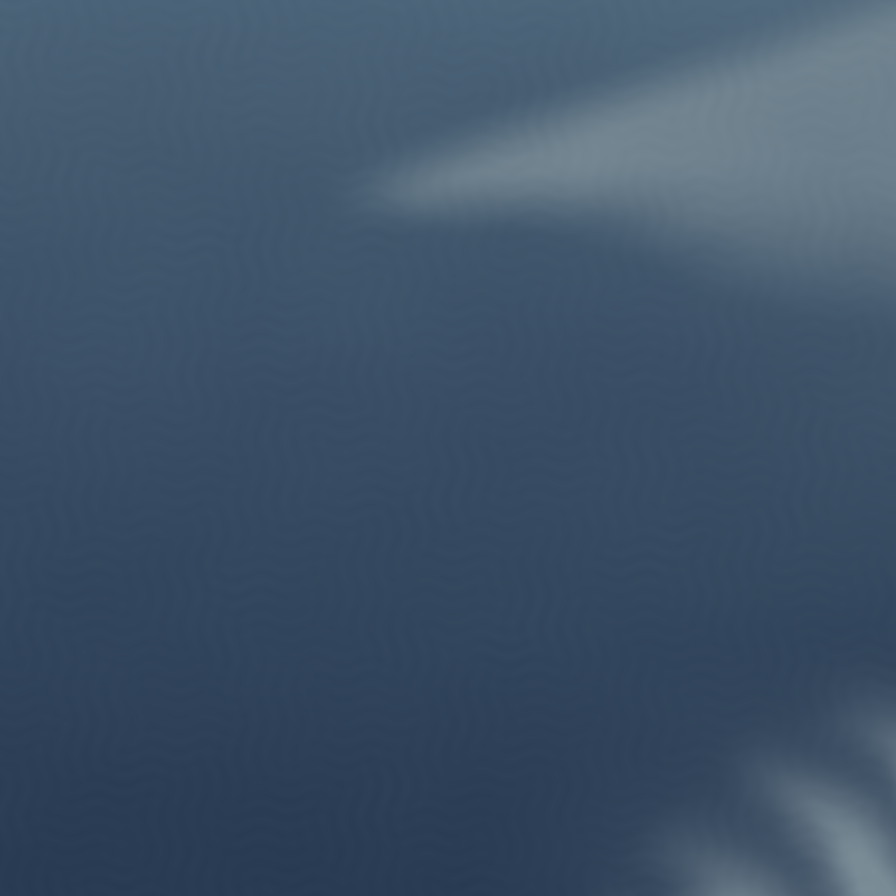
This texture is drawn by a three.js fragment shader. Its source:

```glsl
// A dusky blue sky with a pale wedge of cloud and a wispy lower right corner.
// A vertical gradient is mottled by warped layered sines; the clouds are
// soft masks between sloping edges, mixed toward a pale grey.

#define DEEP_BLUE vec3(0.160, 0.232, 0.325)
#define HIGH_BLUE vec3(0.300, 0.395, 0.475)
#define CLOUD_GREY vec3(0.475, 0.545, 0.585)
#define MOTTLE 0.11
#define RAGGEDNESS 0.028
#define WEDGE_STRENGTH 0.88
#define STREAK_SPACING 0.16
#define GRAIN 0.006
#define GRAIN_SCALE 330.0

varying vec2 vUv;

// Layered sines, each octave turned and bent by its own cross wave; about -1 to 1.
float billow(vec2 p) {
  mat2 turn = mat2(0.8, 0.6, -0.6, 0.8);
  float sum = 0.0;
  float weight = 0.5;
  for (int i = 0; i < 5; i++) {
    p = turn * p * 1.75 + 1.9;
    vec2 bent = p + 1.2 * sin(p.yx * 0.7 + float(i));
    sum += weight * sin(bent.x) * cos(bent.y);
    weight *= 0.55;
  }
  return sum;
}

// Wedge that starts at a blunt tip and widens to the right.
float wedgeCloud(vec2 p) {
  float upper = 0.80 + 0.33 * (p.x - 0.38);
  float lower = 0.765 - 0.18 * max(p.x - 0.65, 0.0);
  float blur = mix(0.025, 0.10, smoothstep(0.5, 1.0, p.x));
  float top = smoothstep(-0.035, 0.05, upper - p.y);
  float base = smoothstep(-blur, blur + 0.02, p.y - lower);
  float tip = smoothstep(0.34, 0.56, p.x);
  float fade = 1.0 - 0.28 * smoothstep(0.65, 0.95, p.x);
  return top * base * tip * fade;
}

// Wisps falling toward the lower right corner.
float cornerCloud(vec2 p) {
  float reach = smoothstep(0.0, 0.30, p.x - 0.9 * p.y - 0.63);
  float height = 1.0 - smoothstep(0.08, 0.32, p.y);
  float across = (p.x + 0.9 * p.y - 0.985) / STREAK_SPACING;
  float streak = 0.5 + 0.5 * cos(6.2832 * across);
  float haze = smoothstep(0.55, 1.15, p.x - 0.45 * p.y + 0.1) * height;
  return reach * height * (0.30 + 0.75 * streak) + 0.22 * haze;
}

// Faint fine ripples that come and go in patches.
float grain(vec2 p) {
  vec2 q = p * GRAIN_SCALE;
  float rows = sin(q.y + 1.5 * sin(q.x * 0.31));
  float columns = sin(q.x * 0.9 + 1.5 * sin(q.y * 0.27));
  float patches = 0.5 + 0.5 * sin(p.x * 31.0 + 2.0 * sin(p.y * 23.0));
  return mix(rows, columns, patches) * (0.4 + 0.6 * abs(billow(p * 9.0)));
}

void main() {
  vec2 p = vUv;
  float broad = billow(p * vec2(1.7, 2.3) + 0.4);
  float fine = billow(p * vec2(5.0, 7.0) + 3.1);

  // Sky: dark below, paler and greener above.
  float height = 0.70 * p.y + 0.30 * p.y * p.y * p.y;
  float tone = height + MOTTLE * (0.6 * broad + 0.35 * fine);
  vec3 color = mix(DEEP_BLUE, HIGH_BLUE, clamp(tone, 0.0, 1.1));

  // Clouds, with edges pushed about by the mottling.
  vec2 ragged = p + RAGGEDNESS * vec2(fine, 0.6 * broad + 0.4 * fine);
  float rightHaze = 0.10 * smoothstep(0.55, 1.0, p.x) * smoothstep(0.1, 0.9, p.y);
  float cloud = WEDGE_STRENGTH * wedgeCloud(ragged) + 0.85 * cornerCloud(ragged);
  cloud = cloud * (1.0 + 0.15 * fine) + rightHaze;
  color = mix(color, CLOUD_GREY, clamp(cloud, 0.0, 1.0));

  color += GRAIN * grain(p);
  gl_FragColor = vec4(color, 1.0);
}
```
